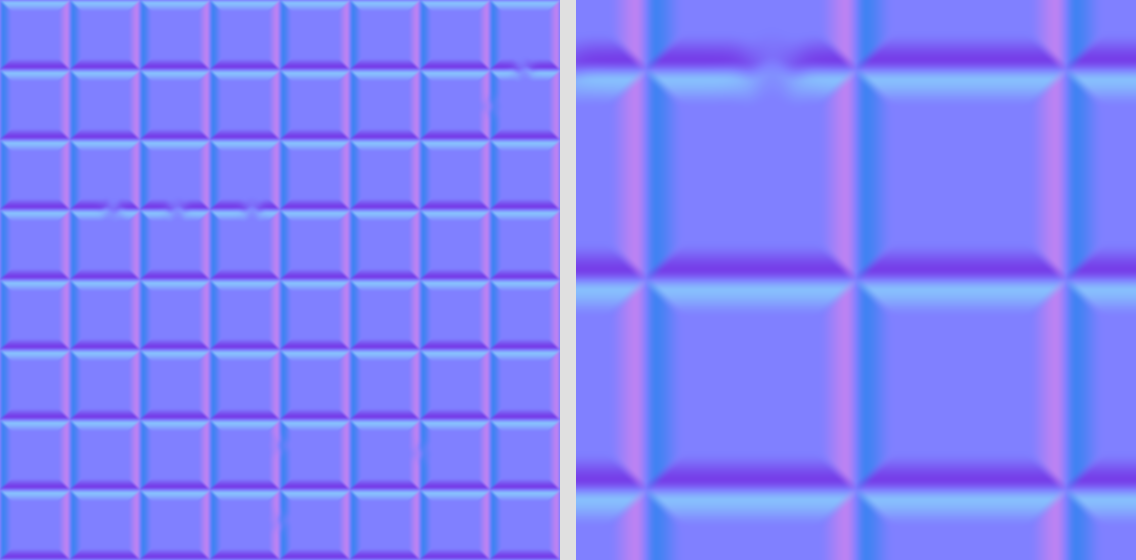
Left, the full canvas; right, a detail of the centre.
Write a Shadertoy shader that draws this texture map.

```glsl
const float TILES = 8.0;          // tiles across and down
const float SEAM_RISE = 0.055;    // half width of the soft seam, in tiles
const float FADE_START = 0.04;
const float BEVEL_WIDTH = 0.185;  // reach of the bevel from the seam
const float MITRE_SOFTNESS = 0.045;
const float CHIP_CHANCE = 0.025;  // share of seams that are worn
const float CHIP_LENGTH = 0.13;
const float CHIP_DEPTH = 0.75;
const float CHIP_SHIFT = 0.02;

const vec3 FLAT_COLOR   = vec3(0.50, 0.50, 1.00);
const vec3 LEFT_COLOR   = vec3(0.25, 0.51, 0.95);
const vec3 RIGHT_COLOR  = vec3(0.74, 0.51, 0.95);
const vec3 TOP_COLOR    = vec3(0.53, 0.75, 0.99);
const vec3 BOTTOM_COLOR = vec3(0.46, 0.24, 0.91);

float hash(vec2 p)
{
    return fract(sin(dot(p, vec2(127.1, 311.7))) * 43758.5453);
}

// Wear on one seam segment: 0 when intact, 1 at the centre of a chip
float chipAmount(float along, vec2 segment)
{
    float worn = step(hash(segment), CHIP_CHANCE);
    float center = mix(0.35, 0.65, hash(segment + 17.3));
    float offset = (fract(along) - center) / CHIP_LENGTH;
    return worn * exp(-offset * offset);
}

// Signed bevel slope: zero on the seam, peaks beside it, fades into the tile
float bevelSlope(float signedDist, float along, float chip)
{
    float s = signedDist + CHIP_SHIFT * chip * sin(along * 24.0);
    float rise = sin(1.5708 * clamp(s / SEAM_RISE, -1.0, 1.0));
    float fade = 1.0 - smoothstep(FADE_START, BEVEL_WIDTH, abs(s));
    return rise * fade * (1.0 - CHIP_DEPTH * chip);
}

// Tint relative to the flat face for either side of a seam
vec3 bevelTint(float slope, vec3 before, vec3 after)
{
    return abs(slope) * ((slope < 0.0 ? before : after) - FLAT_COLOR);
}

void mainImage(out vec4 fragColor, in vec2 fragCoord)
{
    vec2 p = fragCoord / iResolution.xy * TILES;
    vec2 tile = floor(p);
    vec2 seam = floor(p + 0.5);
    vec2 dist = p - seam;
    vec2 seamId = mod(seam, TILES);

    // Vertical and horizontal seams, each with its own wear
    float chipX = 0.5 * chipAmount(p.y, vec2(seamId.x, tile.y) + 31.0);
    float chipY = chipAmount(p.x, vec2(tile.x, seamId.y) + 73.0);
    float slopeX = bevelSlope(dist.x, p.y, chipX);
    float slopeY = bevelSlope(dist.y, p.x, chipY);

    // Bevels meet softly along the tile diagonals
    float sideWeight = smoothstep(-MITRE_SOFTNESS, MITRE_SOFTNESS,
                                  abs(dist.y) - abs(dist.x));
    vec3 sideTint = bevelTint(slopeX, RIGHT_COLOR, LEFT_COLOR);
    vec3 endTint = bevelTint(slopeY, TOP_COLOR, BOTTOM_COLOR);

    fragColor = vec4(FLAT_COLOR + mix(endTint, sideTint, sideWeight), 1.0);
}
```
